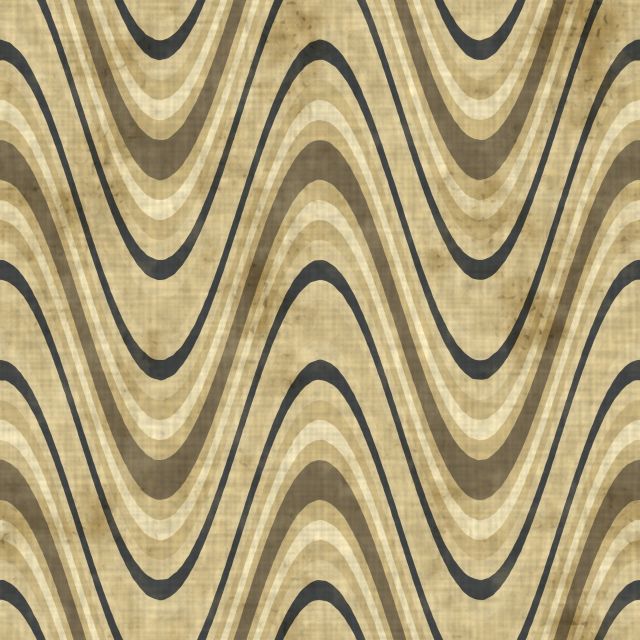
Reproduce this pattern procedurally as a Shadertoy shader.

```glsl
#define REPEATS 2.0        // waves across and stripe sets down
#define BANDS 8.0          // equal bands in half a stripe set
#define EDGE_WEAR 0.05     // raggedness of band edges, in bands
#define GRIME 0.85         // strength of brown stains
#define BLEACH 0.30        // strength of pale patches
#define FADE 0.20          // loss of ink on the dark stripes
#define WEAVE 0.09         // contrast of the cloth threads
#define GRAIN 0.13         // contrast of the fine mottling

const float TAU = 6.2831853;
const vec3 SLATE = vec3(0.26, 0.27, 0.265);
const vec3 UMBER = vec3(0.46, 0.41, 0.31);
const vec3 TAN   = vec3(0.77, 0.69, 0.49);
const vec3 SAND  = vec3(0.83, 0.76, 0.575);
const vec3 CREAM = vec3(0.90, 0.85, 0.69);

float hash(vec2 cell, float seed) {
    uvec3 q = uvec3(cell, seed) * uvec3(1597334673u, 3812015801u, 2798796415u);
    uint n = q.x ^ q.y ^ q.z;
    n = (n ^ (n >> 15)) * 2246822519u;
    n = (n ^ (n >> 13)) * 3266489917u;
    return float((n ^ (n >> 16)) >> 8) / 16777216.0;
}

float cornerSlope(vec2 cell, vec2 offset, vec2 period, float seed) {
    float angle = TAU * hash(mod(cell, period), seed);
    return dot(vec2(cos(angle), sin(angle)), offset);
}

// Gradient noise that wraps after a whole number of cells
float noise(vec2 uv, vec2 period, float seed) {
    vec2 p = uv * period, i = floor(p), f = p - i;
    vec2 u = f * f * f * (f * (f * 6.0 - 15.0) + 10.0);
    vec2 e = vec2(1.0, 0.0);
    float low = mix(cornerSlope(i, f, period, seed),
                    cornerSlope(i + e.xy, f - e.xy, period, seed), u.x);
    float high = mix(cornerSlope(i + e.yx, f - e.yx, period, seed),
                     cornerSlope(i + e.xx, f - e.xx, period, seed), u.x);
    return mix(low, high, u.y);
}

float fbm(vec2 uv, float cells, float seed) {
    float sum = 0.0, gain = 0.6;
    for (int k = 0; k < 5; k++) {
        sum += gain * noise(uv, vec2(cells), seed + float(k));
        cells *= 2.0;
        gain *= 0.6;
    }
    return sum;
}

// Stripe colours, mirrored about the centre of the umber band
vec3 stripes(float band, float blur) {
    vec3 ramp[8] = vec3[8](UMBER, TAN, CREAM, TAN, SAND, SLATE, SAND, mix(TAN, SAND, 0.5));
    vec3 color = ramp[0];
    for (int k = 1; k < 8; k++)
        color = mix(color, ramp[k], smoothstep(-blur, blur, band - float(k)));
    return color;
}

void mainImage(out vec4 fragColor, in vec2 fragCoord) {
    vec2 uv = fragCoord / iResolution.xy;

    // Sine wave whose full height is one stripe set
    float wave = 0.5 * cos(TAU * REPEATS * uv.x) - 0.5;
    float phase = REPEATS * (1.0 - uv.y) + wave;
    float blur = 2.0 * BANDS * 0.7 * length(vec2(dFdx(phase), dFdy(phase)));
    float band = 2.0 * BANDS * abs(fract(phase) - 0.5);
    band += EDGE_WEAR * noise(uv, vec2(90.0), 3.0);
    vec3 color = stripes(band, blur);

    // Faded ink and pale rubbed patches
    float rubbed = smoothstep(-0.05, 0.45, fbm(uv, 12.0, 11.0));
    float ink = 1.0 - smoothstep(0.35, 0.65, color.r);
    color = mix(color, TAN, FADE * ink * rubbed);
    color = mix(color, CREAM, BLEACH * (1.0 - ink) * rubbed);

    // Broad stains broken up by finer blotches
    float stain = fbm(uv, 4.0, 21.0) + 0.35 * fbm(uv, 24.0, 31.0);
    float grime = smoothstep(-0.05, 0.6, stain);
    color *= mix(vec3(1.0), vec3(0.73, 0.66, 0.50), GRIME * grime);

    // Dark specks gather in the stains
    float speck = smoothstep(0.2, 0.5, noise(uv, vec2(100.0), 41.0));
    color *= 1.0 - speck * (0.04 + 0.25 * grime);

    // Woven threads and fine mottling
    float threads = noise(uv, vec2(160.0, 10.0), 51.0) + noise(uv, vec2(10.0, 160.0), 52.0);
    float mottle = fbm(uv, 40.0, 61.0);
    color *= 1.0 + WEAVE * threads + GRAIN * mottle;

    fragColor = vec4(clamp(color, 0.0, 1.0), 1.0);
}
```
